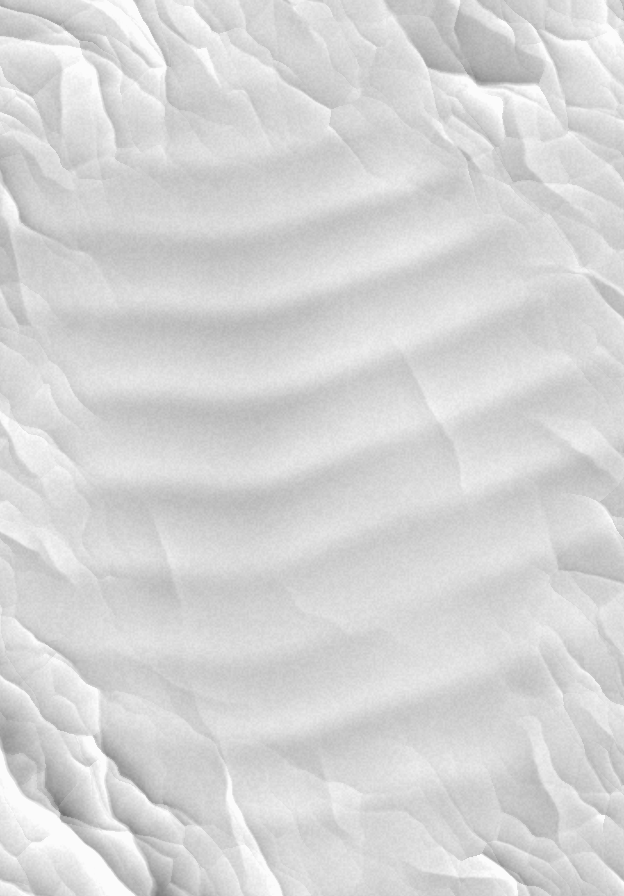
A WebGL 2 fragment shader for this texture:

```glsl
#version 300 es
precision highp float;
// Crumpled white paper: soft rolling waves in a calm middle, creased toward the rim.
// Creases are borders of slanted cells shaded by how each side faces the light, plus
// scattered one-sided folds; a fine fibre grain covers the sheet.

uniform vec2 u_resolution;
out vec4 fragColor;

const vec2 LIGHT = vec2(0.6, 0.8);
const float TAU = 6.28319;
const float CREASE_BLUR = 0.003;   // in canvas widths

vec2 hash2(vec2 p) {
    vec3 q = fract(p.xyx * vec3(0.1031, 0.1030, 0.0973));
    q += dot(q, q.yzx + 33.33);
    return fract((q.xx + q.yz) * q.zy);
}

float noise(vec2 p) {
    vec2 i = floor(p), f = fract(p);
    f = f * f * (3.0 - 2.0 * f);
    float low = mix(hash2(i).x, hash2(i + vec2(1, 0)).x, f.x);
    float high = mix(hash2(i + vec2(0, 1)).x, hash2(i + vec2(1, 1)).x, f.x);
    return mix(low, high, f.y);
}

float fbm(vec2 p) {
    float sum = 0.0, gain = 0.5;
    for (int i = 0; i < 4; i++) {
        sum += gain * noise(p);
        p = mat2(1.6, 1.2, -1.2, 1.6) * p + 17.3;
        gain *= 0.5;
    }
    return sum / 0.9375;
}

// Expresses a vector along axes turned counterclockwise by a
mat2 rotation(float a) {
    return mat2(cos(a), -sin(a), sin(a), cos(a));
}

// Signed shading of facets: sharp at the borders, fading into each cell.
float facets(vec2 p, vec2 light, float fade, float blur) {
    vec2 cell = floor(p), home = cell, toHome = vec2(0);
    float nearest = 1e3;
    for (int y = -1; y <= 1; y++)
    for (int x = -1; x <= 1; x++) {
        vec2 id = cell + vec2(x, y);
        vec2 r = id + hash2(id + 50.0) - p;
        if (dot(r, r) < nearest) { nearest = dot(r, r); toHome = r; home = id; }
    }
    float shade = 0.0, border = 1e3;
    for (int y = -2; y <= 2; y++)
    for (int x = -2; x <= 2; x++) {
        if (x == 0 && y == 0) continue;
        vec2 id = home + vec2(x, y);
        vec2 r = id + hash2(id + 50.0) - p;
        vec2 normal = normalize(r - toHome);
        float d = dot(0.5 * (r + toHome), normal);
        vec2 key = hash2(home + id + 211.0);   // same from both sides
        float slope = dot(normal, light) * key.x * key.x * 2.1;
        float glint = 0.5 * key.x * key.y * exp(-d / (2.0 * blur));
        shade += (slope * exp(-d / (fade * (0.2 + key.y))) + glint) * smoothstep(0.0, blur, d);
        border = min(border, d);
    }
    float tilt = hash2(home + 90.0).y - 0.5;
    return shade + 0.5 * tilt * smoothstep(0.0, blur, border);
}

// Facets of a given size, stretched along a heading, stronger in some patches.
float crumple(vec2 p, float scale, float heading, float fade) {
    mat2 turn = rotation(heading);
    vec2 q = (turn * p) * vec2(0.55, 1.0) * scale + 30.0;
    float patches = smoothstep(0.2, 0.7, noise(p * scale * 0.6 + 70.0));
    return facets(q, turn * LIGHT, fade, CREASE_BLUR * scale) * mix(0.35, 1.25, patches);
}

// Rolling bands that sag slightly on the left and climb on the right.
float waves(vec2 p, float height) {
    float x = p.x - mix(0.56, 0.3, p.y / height);
    float bend = 0.24 * sqrt(x * x + 0.006) + 0.1 * x;
    float phase = TAU * (p.y - bend) / 0.137 + 5.0 * noise(p * vec2(3.2, 2.2) + 4.0);
    return sin(phase + 0.5 * sin(phase)) * mix(0.2, 1.4, noise(p * 4.5 + 9.0));
}

// Single folds around the middle, lit on one side and shaded on the other.
float folds(vec2 p, vec2 middle) {
    float shade = 0.0;
    for (int i = 0; i < 30; i++) {
        float n = float(i);
        vec2 a = hash2(vec2(n, 7.0)), b = hash2(vec2(n, 19.0));
        vec2 ring = vec2(cos(2.4 * n), sin(2.4 * n)) * mix(0.3, 1.25, sqrt(a.x));
        float heading = -0.85 + 1.2 * (a.y - 0.5);
        vec2 q = rotation(heading) * (p - middle - ring * middle);
        q.y += (b.y - 0.5) * 3.0 * q.x * q.x;
        float along = 1.0 - smoothstep(0.2, 1.0, abs(q.x) / mix(0.06, 0.22, b.x));
        float side = q.y / sqrt(q.y * q.y + CREASE_BLUR * CREASE_BLUR);
        float width = q.y > 0.0 ? 0.016 : 0.03;
        shade += along * side * exp(-abs(q.y) / width) * mix(0.4, 1.0, b.y);
    }
    return shade;
}

void main() {
    vec2 p = gl_FragCoord.xy / u_resolution.x;
    float height = u_resolution.y / u_resolution.x;
    vec2 middle = 0.5 * vec2(1.0, height);

    // Bend the sheet so that creases wander
    vec2 bent = p + 0.09 * (vec2(fbm(p * 6.0), fbm(p * 6.0 + 40.0)) - 0.5);

    // Creasing grows from the calm middle to the rim
    float rim = length((p - middle) / middle) + 0.4 * (noise(p * 4.0 + 2.0) - 0.5);
    float creased = smoothstep(0.55, 1.1, rim);

    float tone = 0.832 + 0.11 * (fbm(p * 3.0 + 12.0) - 0.5);
    tone += 0.052 * waves(p, height) * (1.0 - 0.8 * creased);
    tone += 0.12 * creased * crumple(bent, 6.0, -0.9, 0.2);
    tone += 0.09 * creased * crumple(bent + 3.0, 11.0, -0.6, 0.22);
    tone += 0.05 * creased * crumple(bent + 8.0, 20.0, -1.1, 0.25);
    tone += 0.13 * folds(bent, middle) * mix(0.4, 1.0, creased);

    // Paper fibre
    tone += 0.045 * (noise(p * 350.0) - 0.5) + 0.012 * (noise(p * 150.0) - 0.5);

    fragColor = vec4(vec3(clamp(tone, 0.42, 0.985)), 1.0);
}
```
